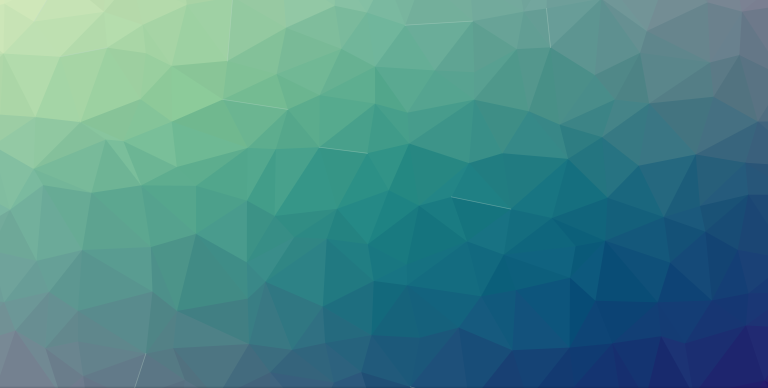
Reproduce this background procedurally as a WebGL 1 fragment shader.

```glsl
precision highp float;
// Low-poly gradient: a jittered grid is split into flat triangles.
// Each facet takes one colour at its centroid, the mean of a palette read
// along x and the same palette read downwards; a few edges show pale seams.

uniform vec2 u_resolution;

const float ROWS = 8.3;          // grid cells over the canvas height
const float JITTER = 0.37;       // vertex shift, in cells
const float SHADE = 0.028;       // random lightness range of the facets
const float SEAM_SHARE = 0.018;  // share of facets with a pale seam
const float SEAM_WIDTH = 0.018;  // in cells
const float SEAM_GLOW = 0.28;
const float RIM_HEIGHT = 0.006;  // dark rim at the bottom, in heights
const vec2 SEED = vec2(17.0, 43.0);

const vec3 PALE   = vec3(0.83, 0.91, 0.73);
const vec3 GREEN  = vec3(0.53, 0.78, 0.59);
const vec3 TEAL   = vec3(0.13, 0.54, 0.52);
const vec3 BLUE   = vec3(0.03, 0.33, 0.48);
const vec3 INDIGO = vec3(0.14, 0.10, 0.42);
const vec3 SEAM   = vec3(0.75, 0.85, 0.80);

vec2 hash2(vec2 p) {
  vec3 q = fract((p + SEED).xyx * vec3(0.1031, 0.1030, 0.0973));
  q += dot(q, q.yzx + 33.33);
  return fract((q.xx + q.yz) * q.zy);
}

vec2 gridVertex(vec2 cell) {
  return cell + JITTER * (2.0 * hash2(cell) - 1.0);
}

vec3 palette(float t) {
  t = 4.0 * clamp(t, 0.0, 1.0);
  vec3 c = mix(PALE, GREEN, min(t, 1.0));
  c = mix(c, TEAL, clamp(t - 1.0, 0.0, 1.0));
  c = mix(c, BLUE, clamp(t - 2.0, 0.0, 1.0));
  return mix(c, INDIGO, clamp(t - 3.0, 0.0, 1.0));
}

vec3 gradientColor(vec2 uv) {
  return 0.5 * (palette(uv.x) + palette(1.0 - uv.y));
}

// Signed distance to the line a-b, positive on its right side.
float sideDistance(vec2 p, vec2 a, vec2 b) {
  vec2 d = normalize(b - a);
  return d.y * (p.x - a.x) - d.x * (p.y - a.y);
}

float segmentDistance(vec2 p, vec2 a, vec2 b) {
  vec2 d = b - a;
  return length(p - a - d * clamp(dot(p - a, d) / dot(d, d), 0.0, 1.0));
}

// Adds a counter-clockwise facet to the weighted colour sum.
void addFacet(vec2 p, vec2 a, vec2 b, vec2 c, vec2 id, float pixel,
              inout vec4 sum, inout float seam) {
  float d = max(sideDistance(p, a, b),
                max(sideDistance(p, b, c), sideDistance(p, c, a)));
  float cover = clamp(0.5 - d / pixel, 0.0, 1.0);
  vec2 rnd = hash2(id + 71.5);
  vec2 gridSize = vec2(ROWS * u_resolution.x / u_resolution.y, ROWS);
  vec3 color = gradientColor((a + b + c) / (3.0 * gridSize));
  color += SHADE * (rnd.x - 0.5);
  sum += cover * vec4(color, 1.0);

  float line = 1.0 - smoothstep(0.0, max(SEAM_WIDTH, pixel),
                                segmentDistance(p, a, b));
  seam = max(seam, line * step(rnd.y, SEAM_SHARE));
}

void main() {
  vec2 uv = gl_FragCoord.xy / u_resolution;
  float pixel = ROWS / u_resolution.y;
  vec2 p = gl_FragCoord.xy * pixel;
  vec2 home = floor(p);
  vec4 sum = vec4(gradientColor(uv), 1.0) * 0.0001;
  float seam = 0.0;

  // Nearby quads, each cut along its shorter diagonal
  for (int j = -1; j <= 1; j++) {
    for (int i = -1; i <= 1; i++) {
      vec2 cell = home + vec2(float(i), float(j));
      vec2 a = gridVertex(cell);
      vec2 b = gridVertex(cell + vec2(1.0, 0.0));
      vec2 c = gridVertex(cell + vec2(1.0, 1.0));
      vec2 d = gridVertex(cell + vec2(0.0, 1.0));
      vec2 id2 = cell + vec2(0.37, 0.61);
      if (distance(a, c) < distance(b, d)) {
        addFacet(p, a, b, c, cell, pixel, sum, seam);
        addFacet(p, c, d, a, id2, pixel, sum, seam);
      } else {
        addFacet(p, b, c, d, cell, pixel, sum, seam);
        addFacet(p, d, a, b, id2, pixel, sum, seam);
      }
    }
  }

  // Blend facets, seams and rim
  vec3 color = mix(sum.rgb / sum.a, SEAM, SEAM_GLOW * seam);
  color *= mix(0.88, 1.0, smoothstep(0.0, RIM_HEIGHT, uv.y));
  gl_FragColor = vec4(color, 1.0);
}
```
